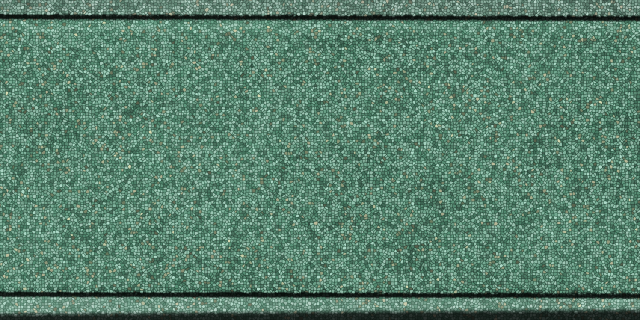
Write a Shadertoy shader that draws this texture.

```glsl
#define GRAINS 108.0
#define GRAIN_CONTRAST 0.80
#define TOP_GROOVE 0.9475
#define BOTTOM_GROOVE 0.0805
#define GROOVE_HALF 0.0075
#define GROOVE_TILT 0.0026
#define EDGE_SHADOW 0.027
#define SAMPLES 2

const vec3 DARK = vec3(0.11, 0.18, 0.15);
const vec3 MID = vec3(0.34, 0.54, 0.445);
const vec3 LIGHT = vec3(0.58, 0.74, 0.67);
const vec3 TAN = vec3(0.60, 0.53, 0.40);

vec3 hash3(vec2 p) {
    vec3 q = fract(p.xyx * vec3(0.1031, 0.1030, 0.0973));
    q += dot(q, q.yxz + 33.33);
    return fract((q.xxy + q.yzz) * q.zyx);
}

// Nearest grain: xy = its cell, z = distance to the gap around it
vec3 grainCell(vec2 p) {
    vec2 base = floor(p);
    vec2 nearest = base;
    float d1 = 9.0, d2 = 9.0;
    for (int j = -1; j <= 1; j++) {
        for (int i = -1; i <= 1; i++) {
            vec2 cell = base + vec2(i, j);
            float d = length(cell + 0.1 + 0.8 * hash3(cell).xy - p);
            if (d < d1) {
                d2 = d1;
                d1 = d;
                nearest = cell;
            } else {
                d2 = min(d2, d);
            }
        }
    }
    return vec3(nearest, d2 - d1);
}

float band(float y, float center, float halfWidth, float soft) {
    return 1.0 - smoothstep(halfWidth - soft, halfWidth + soft, abs(y - center));
}

// Slow drift of brightness over the slab
float mottling(vec2 p) {
    float a = sin(p.x * 5.1 + 2.0 * sin(p.y * 4.3)) * sin(p.y * 6.7 + p.x * 1.9);
    float b = sin(p.x * 17.0 + p.y * 9.0) * sin(p.y * 21.0 - p.x * 7.0);
    return 0.025 * a + 0.02 * b + 0.02 * (1.0 - p.x);
}

vec3 toneColor(float t) {
    vec3 c = mix(DARK, MID, clamp(t * 2.0, 0.0, 1.0));
    return c + (LIGHT - MID) * clamp(t * 2.0 - 1.0, 0.0, 1.5);
}

vec3 slab(vec2 p) {
    // Loose grains with dark gaps
    vec3 grain = grainCell(p * GRAINS);
    vec3 rnd = hash3(grain.xy + 71.0);
    float body = smoothstep(-0.05, 0.36, grain.z);
    float tone = mix(0.10, 0.32 + GRAIN_CONTRAST * rnd.x, body);
    tone += 0.30 * step(0.95, rnd.y) * body + mottling(p);

    // Raised borders and lit bevels
    float y = p.y + GROOVE_TILT * p.x;
    float topRim = smoothstep(TOP_GROOVE, TOP_GROOVE + 0.014, y);
    float bottomRim = 1.0 - smoothstep(BOTTOM_GROOVE - 0.014, BOTTOM_GROOVE, y);
    tone += 0.10 * band(y, TOP_GROOVE - 0.032, 0.014, 0.014);
    tone += 0.05 * topRim + 0.16 * bottomRim;
    tone -= 0.10 * band(y, BOTTOM_GROOVE + 0.012, 0.006, 0.008);

    // Grain colours
    vec3 color = toneColor(tone);
    color = mix(color, TAN * (0.35 + 0.9 * tone), 0.6 * step(0.93, rnd.z) * body);
    color += vec3(-0.025, 0.015, 0.0) * (rnd.y - 0.3);
    float gray = dot(color, vec3(0.3, 0.59, 0.11));
    color = mix(color, vec3(gray), 0.30 * max(topRim, 0.5 * bottomRim));

    // Grooves, with ragged walls from the grains
    float rough = y + 0.004 * (rnd.x - 0.5);
    float groove = max(band(rough, TOP_GROOVE, GROOVE_HALF, 0.004),
                       band(rough, BOTTOM_GROOVE, GROOVE_HALF, 0.004));
    color *= mix(1.0, 0.17, groove);

    // Shaded lower edge
    float edge = EDGE_SHADOW + 0.006 * (p.x - 1.0) + 0.006 * (rnd.y - 0.5);
    return color * mix(0.24, 1.0, smoothstep(edge - 0.012, edge + 0.008, p.y));
}

void mainImage(out vec4 fragColor, in vec2 fragCoord) {
    vec3 sum = vec3(0.0);
    for (int j = 0; j < SAMPLES; j++) {
        for (int i = 0; i < SAMPLES; i++) {
            vec2 offset = (vec2(i, j) + 0.5) / float(SAMPLES) - 0.5;
            sum += slab((fragCoord + offset) / iResolution.y);
        }
    }
    fragColor = vec4(clamp(sum / float(SAMPLES * SAMPLES), 0.0, 1.0), 1.0);
}
```
